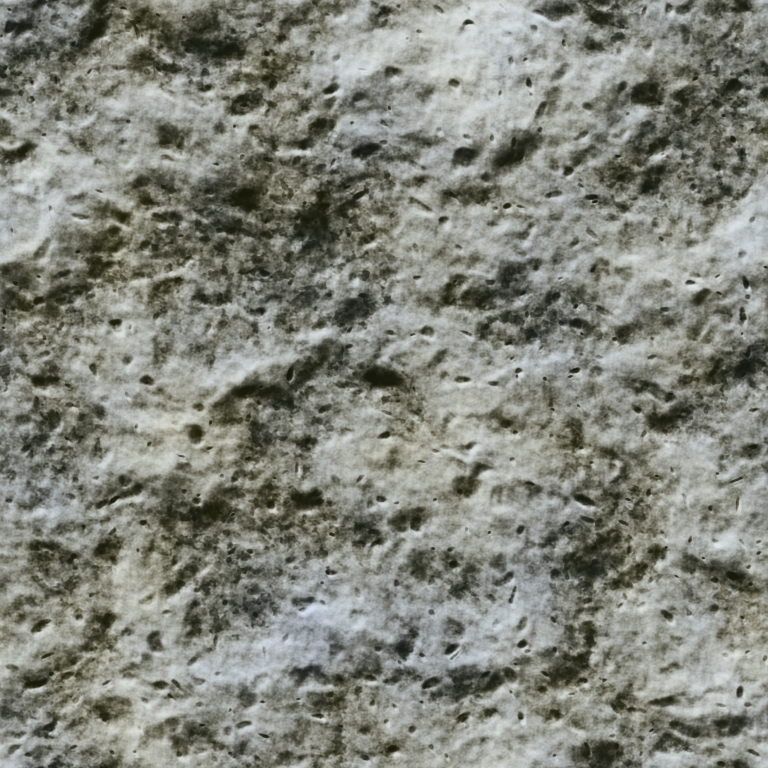
Give the GLSL for this texture, as a Shadertoy shader.

```glsl
const vec3 CREVICE = vec3(0.15, 0.16, 0.11);
const vec3 STONE = vec3(0.45, 0.45, 0.40);
const vec3 CHALK = vec3(0.78, 0.80, 0.79);
const vec2 LIGHT_DIR = vec2(-0.45, 0.89);

vec2 hash2(vec2 p) {
    vec3 q = fract(p.xyx * vec3(0.1031, 0.1030, 0.0973));
    q += dot(q, q.yzx + 33.33);
    return fract((q.xx + q.yz) * q.zy);
}

float corner(vec2 cell, vec2 offset, vec2 f, vec2 period) {
    float angle = 6.2832 * hash2(mod(cell + offset, period) + period * 1.7).x;
    return dot(vec2(cos(angle), sin(angle)), f - offset);
}

// Gradient noise that wraps after a whole number of cells
float noise(vec2 p, vec2 period) {
    vec2 cell = floor(p), f = fract(p);
    vec2 u = f * f * f * (f * (f * 6.0 - 15.0) + 10.0);
    float low = mix(corner(cell, vec2(0, 0), f, period), corner(cell, vec2(1, 0), f, period), u.x);
    float high = mix(corner(cell, vec2(0, 1), f, period), corner(cell, vec2(1, 1), f, period), u.x);
    return mix(low, high, u.y);
}

float fbm(vec2 p, vec2 period, int octaves, float gain) {
    float sum = 0.0, amp = 1.0;
    for (int i = 0; i < octaves; i++) {
        sum += amp * noise(p * period + 0.37 * float(i), period);
        period *= 2.0;
        amp *= gain;
    }
    return sum;
}

// Sharp crests, centred near zero
float ridges(vec2 p, vec2 period, int octaves, float gain) {
    float sum = 0.0, amp = 1.0;
    for (int i = 0; i < octaves; i++) {
        sum += amp * (0.17 - abs(noise(p * period + 0.61 * float(i), period)));
        period *= 2.0;
        amp *= gain;
    }
    return sum;
}

// Scattered hollows of random size, depth 0 to 1
float pits(vec2 p, vec2 period) {
    p *= period;
    vec2 cell = floor(p);
    float depth = 0.0;
    for (int y = -1; y <= 1; y++)
    for (int x = -1; x <= 1; x++) {
        vec2 id = cell + vec2(x, y);
        vec2 rnd = hash2(mod(id, period) + period);
        float size = fract(rnd.x * 7.0 + rnd.y * 13.0);
        float radius = 0.10 + 0.42 * size * size;
        float d = length(id + 0.2 + 0.6 * rnd - p);
        depth = max(depth, 1.0 - smoothstep(0.3 * radius, radius, d));
    }
    return depth;
}

// Broad masses are bent gently; fine crumbs stay unbent and even in all directions
float rockHeight(vec2 p) {
    vec2 bend = vec2(fbm(p, vec2(5), 2, 0.5), fbm(p + 0.43, vec2(6), 2, 0.5));
    vec2 jag = vec2(noise(p * 27.0, vec2(27)), noise(p * 31.0 + 0.5, vec2(31)));
    vec2 q = p + 0.035 * bend;
    float mass = fbm(q, vec2(4, 5), 3, 0.52);
    float crags = ridges(q + 0.006 * jag, vec2(7, 8), 3, 0.6);
    float crumbs = fbm(p, vec2(34, 37), 4, 0.62);
    vec2 r = q + 0.016 * jag;
    float hollows = 0.26 * pits(r, vec2(11, 13)) + 0.15 * pits(r + 0.3, vec2(24, 27));
    return mass + 0.5 * crags + 0.13 * crumbs - hollows;
}

// Piecewise ramp from crevice to chalk, by brightness
vec3 rockColor(float v) {
    return v < 0.45 ? mix(CREVICE, STONE, (v - 0.15) / 0.30)
                    : mix(STONE, CHALK, (v - 0.45) / 0.35);
}

void mainImage(out vec4 fragColor, in vec2 fragCoord) {
    vec2 p = fragCoord / iResolution.xy;
    float h = rockHeight(p);

    // Shading of slopes and shadows under ledges
    float fineRelief = h - rockHeight(p + 0.003 * LIGHT_DIR);
    float relief = 0.0, shadow = 0.0;
    for (int k = 1; k <= 4; k++) {
        float reach = 0.007 * float(k);
        float rise = rockHeight(p + reach * LIGHT_DIR) - h;
        if (k == 1) relief = -rise;
        shadow = max(shadow, rise - 5.0 * reach);
    }

    // Low ground is coarse and porous, high ground smooth
    float rough = 1.0 - smoothstep(-0.35, 0.2, h);
    float grain = fbm(p, vec2(68, 72), 3, 0.7);
    float pores = smoothstep(0.08, 0.4, fbm(p + 0.31, vec2(46, 52), 3, 0.65));

    float tone = 0.59 + 0.34 * h + 0.9 * relief + 0.8 * fineRelief - 0.9 * shadow;
    tone += grain * mix(0.11, 0.26, rough) - 0.26 * pores * rough;
    tone = 0.5 + 0.42 * tanh((tone - 0.5) / 0.42);

    // Faint ochre and blue-grey stains
    float stain = fbm(p + 0.2, vec2(4), 5, 0.6) + 0.25 * (rough - 0.5);
    vec3 color = rockColor(tone) + stain * vec3(0.030, 0.012, -0.045);
    fragColor = vec4(clamp(color, 0.0, 1.0), 1.0);
}
```
